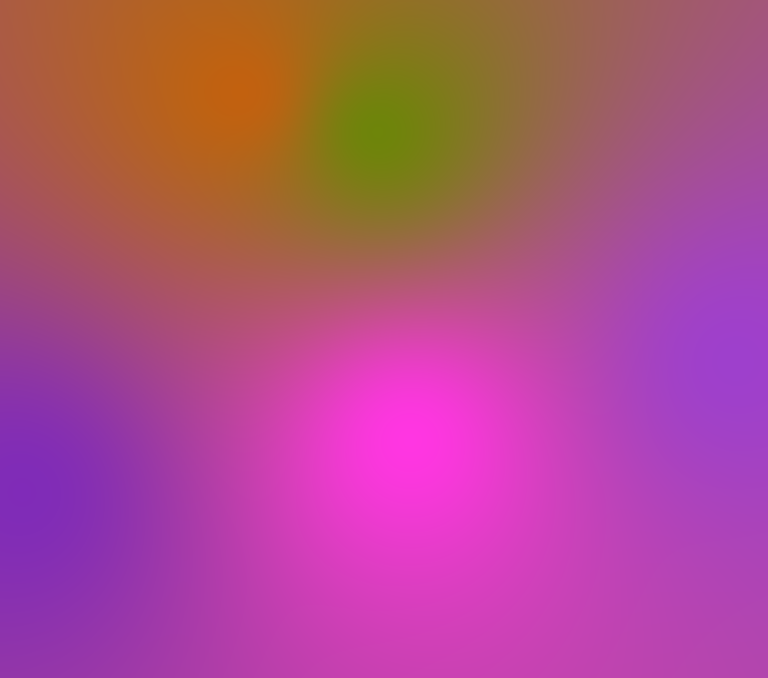
Reproduce this background procedurally as a Shadertoy shader.

```glsl
// Soft mesh gradient: five colour anchors blended by inverse distance.

#define ORANGE_POS  vec2(0.313, 0.864)
#define GREEN_POS   vec2(0.492, 0.805)
#define MAGENTA_POS vec2(0.534, 0.351)
#define PURPLE_POS  vec2(0.957, 0.466)
#define VIOLET_POS  vec2(0.029, 0.274)
#define ORANGE      vec3(0.760, 0.380, 0.060)
#define GREEN       vec3(0.430, 0.520, 0.040)
#define MAGENTA     vec3(1.000, 0.210, 0.885)
#define PURPLE      vec3(0.620, 0.250, 0.800)
#define VIOLET      vec3(0.500, 0.170, 0.720)
#define FALLOFF     2.0

const int ANCHOR_COUNT = 5;

// Influence of an anchor at the given offset; the floor avoids division by zero.
float anchorWeight(vec2 offset) {
    return pow(max(dot(offset, offset), 1e-6), -0.5 * FALLOFF);
}

void mainImage(out vec4 fragColor, in vec2 fragCoord) {
    vec2 anchors[ANCHOR_COUNT] = vec2[ANCHOR_COUNT](
        ORANGE_POS, GREEN_POS, MAGENTA_POS, PURPLE_POS, VIOLET_POS);
    vec3 colours[ANCHOR_COUNT] = vec3[ANCHOR_COUNT](
        ORANGE, GREEN, MAGENTA, PURPLE, VIOLET);

    // Distances are measured in canvas heights, so the glows stay round
    vec2 uv = fragCoord / iResolution.xy;
    vec2 aspect = vec2(iResolution.x / iResolution.y, 1.0);

    // Normalised weighted sum of all anchors
    vec3 colourSum = vec3(0.0);
    float weightSum = 0.0;
    for (int i = 0; i < ANCHOR_COUNT; i++) {
        float weight = anchorWeight((uv - anchors[i]) * aspect);
        colourSum += weight * colours[i];
        weightSum += weight;
    }

    fragColor = vec4(colourSum / weightSum, 1.0);
}
```
